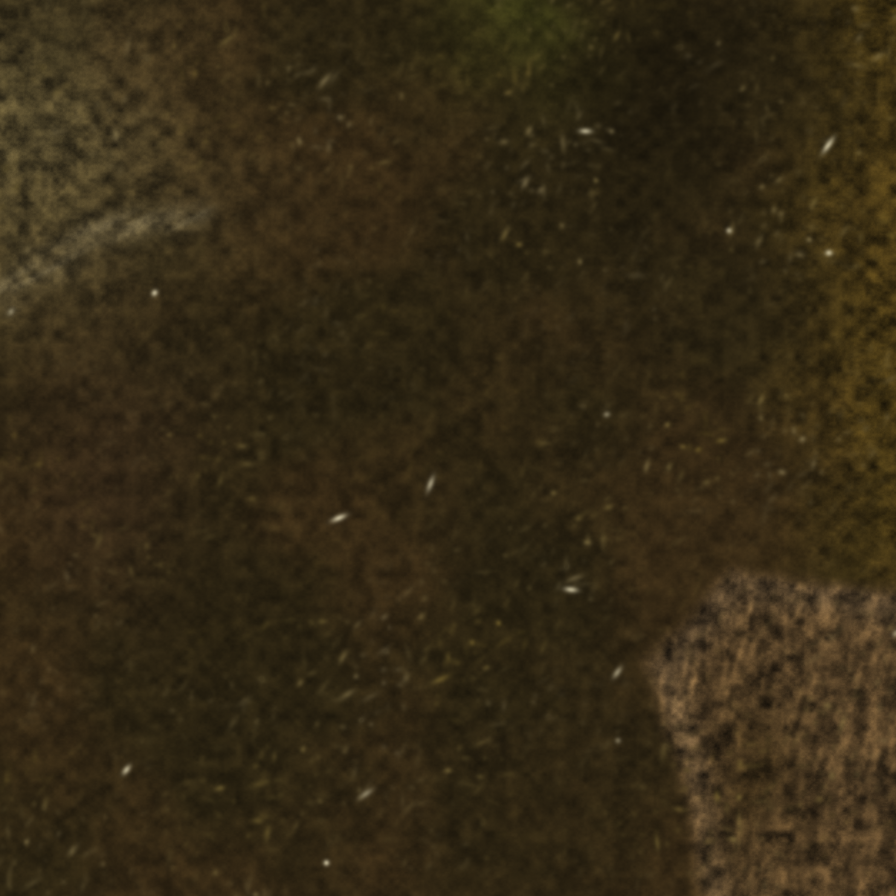
This texture is drawn by a WebGL 1 fragment shader. Its source:

```glsl
precision highp float;
// Dark, mossy brown ground with pale worn patches, a fibrous rock and scattered light flecks.
uniform vec2 u_resolution;

const vec3 DARK_EARTH = vec3(0.162, 0.132, 0.066);
const vec3 WARM_EARTH = vec3(0.205, 0.155, 0.080);
const vec3 OCHRE = vec3(0.275, 0.215, 0.075);
const vec3 LICHEN = vec3(0.330, 0.290, 0.180);
const vec3 MOSS = vec3(0.225, 0.225, 0.085);
const vec3 RUST = vec3(0.235, 0.170, 0.105);
const vec3 ROCK = vec3(0.320, 0.245, 0.150);
const vec3 PALE = vec3(0.470, 0.420, 0.300);
const vec3 SPARK = vec3(0.860, 0.820, 0.680);

float hash(vec2 p) {
  return fract(sin(dot(p, vec2(127.1, 311.7))) * 43758.5453);
}

float noise(vec2 p) {
  vec2 i = floor(p);
  vec2 f = fract(p);
  f = f * f * (3.0 - 2.0 * f);
  float low = mix(hash(i), hash(i + vec2(1.0, 0.0)), f.x);
  float high = mix(hash(i + vec2(0.0, 1.0)), hash(i + vec2(1.0, 1.0)), f.x);
  return mix(low, high, f.y);
}

float fbm(vec2 p) {
  float sum = 0.0;
  float weight = 0.5;
  for (int i = 0; i < 5; i++) {
    sum += weight * noise(p);
    p = p * 2.03 + 17.3;
    weight *= 0.5;
  }
  return sum / 0.97;
}

vec2 rotate(vec2 p, float angle) {
  float c = cos(angle);
  float s = sin(angle);
  return vec2(c * p.x + s * p.y, c * p.y - s * p.x);
}

// Soft elliptical patch: 1 at its centre, fading to 0.
float patchMask(vec2 p, vec2 centre, vec2 radius) {
  vec2 d = (p - centre) / radius;
  return exp(-dot(d, d));
}

// Soft line between two points.
float strokeMask(vec2 p, vec2 a, vec2 b, float width) {
  vec2 along = b - a;
  float t = clamp(dot(p - a, along) / dot(along, along), 0.0, 1.0);
  float d = length(p - a - along * t) / width;
  return exp(-d * d);
}

// Short flecks, one candidate per cell, turned and stretched at random.
float flecks(vec2 p, float cells, float share, float size, float seed) {
  vec2 home = floor(p * cells);
  float light = 0.0;
  for (int y = -1; y <= 1; y++) {
    for (int x = -1; x <= 1; x++) {
      vec2 cell = home + vec2(float(x), float(y));
      vec2 key = cell + seed;
      vec2 jitter = vec2(hash(key + 3.1), hash(key + 7.7));
      float angle = 0.75 + 2.2 * (hash(key + 11.3) - 0.5);
      vec2 d = rotate(p - (cell + jitter) / cells, angle) / size;
      d.x /= 1.0 + 2.0 * pow(hash(key + 19.9), 2.0);
      float present = step(hash(key + 23.5), share);
      light += present * (0.25 + 0.75 * hash(key + 31.7)) * exp(-dot(d, d));
    }
  }
  return min(light, 1.0);
}

void main() {
  vec2 p = gl_FragCoord.xy / u_resolution;
  vec2 warp = vec2(fbm(p * 9.0), fbm(p * 9.0 + 41.0)) - 0.5;
  vec2 q = p + 0.10 * warp;
  float grain = fbm(p * 75.0 + 5.0);
  float clump = smoothstep(0.35, 0.70, fbm(p * 8.0 + 63.0));

  // Ground and its broad stains
  vec3 color = mix(DARK_EARTH, WARM_EARTH, smoothstep(0.35, 0.75, fbm(p * 5.0 + 9.0)));
  float ochre = smoothstep(0.82, 1.02, q.x) * smoothstep(0.25, 0.42, q.y);
  float lichen = patchMask(q, vec2(0.02, 0.83), vec2(0.19, 0.17));
  color = mix(color, OCHRE, 0.8 * ochre);
  color = mix(color, RUST, 0.6 * patchMask(q, vec2(0.12, 0.46), vec2(0.11, 0.15)));
  color = mix(color, MOSS, 0.8 * patchMask(q, vec2(0.57, 0.97), vec2(0.09, 0.08)));
  color = mix(color, LICHEN, 0.8 * lichen);
  color *= 1.0 - 0.25 * patchMask(q, vec2(0.74, 0.90), vec2(0.09, 0.13));

  // Pale ridge on the lichen
  vec2 bent = p + 0.03 * warp;
  float ridge = max(strokeMask(bent, vec2(0.0, 0.675), vec2(0.10, 0.733), 0.018),
                    strokeMask(bent, vec2(0.10, 0.733), vec2(0.22, 0.765), 0.015));
  float ridgeFibre = noise(rotate(p, 0.5) * vec2(28.0, 150.0));
  color = mix(color, PALE, ridge * (0.2 + 0.5 * ridgeFibre));

  // Rock with upright fibres, a lighter rim and a dark hollow
  vec2 r = p + 0.035 * warp;
  float leftEdge = r.x - 0.715 - 0.28 * pow(max(0.27 - r.y, 0.0), 1.1);
  float topEdge = 0.365 - 0.10 * abs(r.x - 0.81) - r.y;
  float corner = (r.x - 0.715 + 0.365 - r.y - 0.10) * 0.7;
  float inside = min(min(leftEdge, topEdge), corner);
  float rock = smoothstep(-0.008, 0.016, inside);
  float rim = rock * exp(-pow((inside - 0.022) / 0.022, 2.0));
  float fibre = noise(rotate(p + 0.02 * warp, -0.25) * vec2(150.0, 38.0));
  float hollow = patchMask(q, vec2(0.83, 0.12), vec2(0.055, 0.09));
  vec3 rockColor = ROCK * (0.72 + 0.45 * fibre) + 0.035 * rim;
  rockColor = mix(rockColor, WARM_EARTH, 0.85 * hollow);
  color = mix(color, rockColor, rock);

  // Fine mottling, stronger on the lighter patches
  float rough = 0.55 + 0.55 * max(max(lichen, ochre), rock);
  color *= 1.0 + rough * (grain - 0.5) * 1.4;

  // Faint flecks, brighter flecks in clusters, and rare sparks
  float faint = flecks(p, 62.0, 0.5, 0.0036, 2.0);
  float bright = flecks(p + 0.01 * warp, 38.0, 0.34, 0.0038, 57.0);
  float spark = flecks(p, 17.0, 0.07, 0.0036, 91.0);
  vec3 fleckColor = mix(PALE, vec3(0.40, 0.33, 0.13), noise(p * 14.0 + 29.0));
  color = mix(color, fleckColor, 0.30 * faint * (0.35 + 0.65 * clump));
  color = mix(color, fleckColor * 1.12, 0.65 * bright * (0.15 + 0.85 * clump));
  color = mix(color, SPARK, 0.85 * spark);

  gl_FragColor = vec4(clamp(color, 0.0, 1.0), 1.0);
}
```
